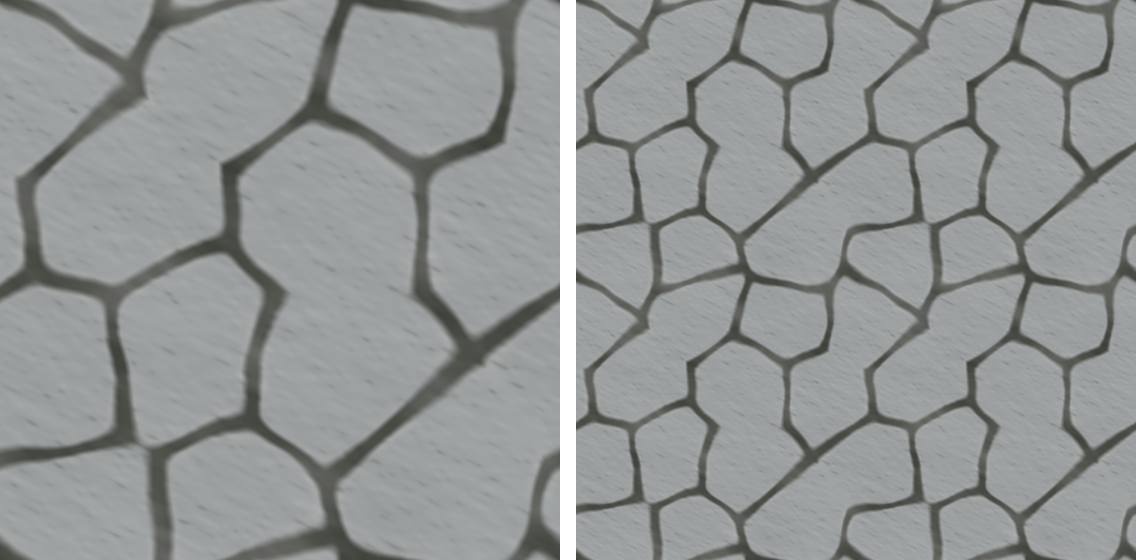
Left: one tile. Right: repeated 2 by 2.
Give the GLSL for this texture, as a three.js fragment shader.

```glsl
varying vec2 vUv;

const float TAU = 6.2831853;
const vec2 GRID = vec2(3.0, 4.0);
const vec3 STONE = vec3(0.613, 0.627, 0.630);
const vec3 JOINT_DARK = vec3(0.27, 0.28, 0.255);
const vec3 JOINT_PALE = vec3(0.38, 0.385, 0.365);
const vec3 WARM_RIM = vec3(0.045, 0.038, 0.022);

float hash(vec2 p) {
  vec3 q = fract(p.xyx * vec3(0.1031, 0.1030, 0.0973));
  q += dot(q, q.yzx + 33.33);
  return fract((q.x + q.y) * q.z);
}

// Corner value of the slanted lattice, wrapped on the unit tile
float cornerValue(vec2 c, float n) {
  vec2 key = vec2(4.0 * c.x + c.y, 2.0 * (c.y - c.x));
  return hash(mod(key + 0.5, 10.0 * n));
}

// Value noise stretched along a falling diagonal
float slantNoise(vec2 uv, float n) {
  vec2 q = n * vec2(2.0 * uv.x - uv.y, 2.0 * uv.x + 4.0 * uv.y);
  vec2 c = floor(q);
  vec2 f = q - c;
  f = f * f * (3.0 - 2.0 * f);
  float low = mix(cornerValue(c, n), cornerValue(c + vec2(1.0, 0.0), n), f.x);
  float high = mix(cornerValue(c + vec2(0.0, 1.0), n), cornerValue(c + 1.0, n), f.x);
  return mix(low, high, f.y);
}

float rockHeight(vec2 uv) {
  return 0.40 * slantNoise(uv, 7.0) + 0.36 * slantNoise(uv, 13.0)
       + 0.24 * slantNoise(uv, 24.0);
}

vec2 sitePosition(vec2 cell) {
  vec2 w = mod(cell, GRID);
  vec2 jitter = vec2(hash(w + 7.3), hash(w + 41.7)) - 0.5;
  float stagger = 0.5 * mod(cell.y, 2.0);
  return (cell + 0.5 + vec2(stagger, 0.0) + 0.65 * jitter) / GRID;
}

// Most cells join the one above or below into one long stone
vec2 stoneId(vec2 cell) {
  vec2 w = mod(cell, GRID);
  float row = mod(w.y + mod(w.x, 2.0), GRID.y);
  vec2 pairId = vec2(w.x, 2.0 * floor(row * 0.5));
  return hash(pairId + 19.1) > 0.2 ? pairId : vec2(w.x, row);
}

// Distance to the nearest joint, with filleted corners
float jointDistance(vec2 uv, float fillet) {
  vec2 base = floor(uv * GRID);
  float nearest = 9.0;
  vec2 ownId = vec2(0.0);
  for (int y = -2; y <= 2; y++) {
    for (int x = -2; x <= 2; x++) {
      vec2 cell = base + vec2(float(x), float(y));
      float d = distance(uv, sitePosition(cell));
      if (d < nearest) {
        nearest = d;
        ownId = stoneId(cell);
      }
    }
  }
  float sum = 0.00001;
  for (int y = -2; y <= 2; y++) {
    for (int x = -2; x <= 2; x++) {
      vec2 cell = base + vec2(float(x), float(y));
      float gap = distance(uv, sitePosition(cell)) - nearest;
      vec2 other = abs(stoneId(cell) - ownId);
      if (other.x + other.y > 0.5) sum += exp(-gap / fillet);
    }
  }
  return -0.5 * fillet * log(sum);
}

// Layered sines bend the joints
vec2 bend(vec2 uv) {
  vec2 slow = sin(TAU * (2.0 * uv.yx + uv + vec2(0.1, 0.6)));
  vec2 quick = sin(TAU * (6.0 * uv.yx - 3.0 * uv + vec2(0.4, 0.2)));
  return uv + 0.012 * slow + 0.003 * quick;
}

void main() {
  vec2 uv = vUv;
  float height = rockHeight(uv);
  float patchy = slantNoise(uv, 3.0);

  // Stone face: relief lit from above, with a few dark pits
  float relief = height - rockHeight(uv + vec2(0.002, 0.0055));
  float pits = smoothstep(0.10, 0.28, -relief);
  vec3 color = STONE + 0.115 * relief - 0.05 * pits + 0.02 * (patchy - 0.5);

  // Joints: soft grooves of uneven width
  float d = jointDistance(bend(uv), 0.012) + 0.004 * (height - 0.5);
  float swell = 0.5 + 0.5 * sin(TAU * (2.0 * uv.x + 3.0 * uv.y)) * sin(TAU * (3.0 * uv.x - uv.y));
  float width = mix(0.8, 1.2, swell);
  float groove = 1.0 - smoothstep(0.005 * width, 0.0195 * width, d);
  float rim = smoothstep(0.010, 0.019, d) * (1.0 - smoothstep(0.019, 0.031, d));
  vec3 joint = mix(JOINT_DARK, JOINT_PALE, smoothstep(0.2, 0.9, patchy));
  joint += 0.10 * (height - 0.5);

  color += WARM_RIM * rim * (slantNoise(uv, 5.0) - 0.3);
  gl_FragColor = vec4(mix(color, joint, groove), 1.0);
}
```
